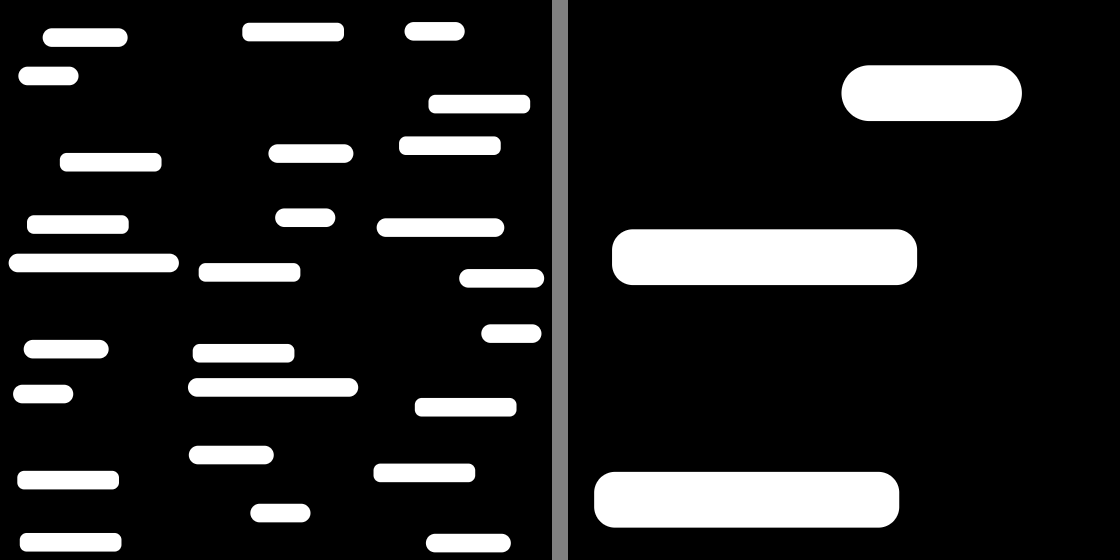
Left, the full canvas; right, a detail of the centre.
A Shadertoy shader for this pattern:

```glsl
// Scattered horizontal white pills and rounded bars on black.

const vec2 GRID = vec2(3.0, 9.0);      // columns and rows of cells, one bar each
const float BAR_HEIGHT = 0.0332;       // lengths are in canvas heights
const float SOFT_CORNER = 0.0124;
const float CELL_MARGIN = 0.007;
const vec3 BACKGROUND = vec3(0.0);
const vec3 BAR_COLOR = vec3(1.0);

vec2 hash22(vec2 p) {
    vec3 q = fract(p.xyx * vec3(0.1031, 0.1030, 0.0973));
    q += dot(q, q.yzx + 33.33);
    return fract((q.xx + q.yz) * q.zy);
}

float roundedBox(vec2 p, vec2 halfSize, float radius) {
    vec2 q = abs(p) - halfSize + radius;
    return length(max(q, 0.0)) + min(max(q.x, q.y), 0.0) - radius;
}

// Shuffles the cells so that each bar kind appears a fixed number of times.
float shuffledRank(vec2 cell) {
    return mod((cell.y * GRID.x + cell.x) * 11.0, GRID.x * GRID.y);
}

// Bar length by rank; zero leaves the cell empty.
float barLength(float rank) {
    if (rank < 11.0) return 0.1816;
    if (rank < 17.0) return 0.1074;
    if (rank < 23.0) return 0.1517;
    if (rank < 25.0) return 0.3040;
    return rank < 26.0 ? 0.2279 : 0.0;
}

// Distance to the bar placed at random inside its cell.
float barDistance(vec2 p, vec2 cellSize) {
    vec2 cell = floor(p / cellSize);
    vec2 local = p - (cell + 0.5) * cellSize;
    float rank = shuffledRank(cell);
    float len = barLength(rank);
    if (len == 0.0) return 1.0;

    vec2 halfSize = 0.5 * vec2(len, BAR_HEIGHT);
    vec2 room = max(0.5 * cellSize - halfSize - CELL_MARGIN, 0.0);
    vec2 offset = (hash22(cell + 7.0) * 2.0 - 1.0) * room;
    float radius = rank < 11.0 ? SOFT_CORNER : halfSize.y;
    return roundedBox(local - offset, halfSize, radius);
}

void mainImage(out vec4 fragColor, in vec2 fragCoord) {
    vec2 p = fragCoord / iResolution.y;
    vec2 canvas = vec2(iResolution.x / iResolution.y, 1.0);
    float d = barDistance(p, canvas / GRID);

    // One-pixel antialiased edge
    float coverage = clamp(0.5 - d * iResolution.y, 0.0, 1.0);
    fragColor = vec4(mix(BACKGROUND, BAR_COLOR, coverage), 1.0);
}
```
